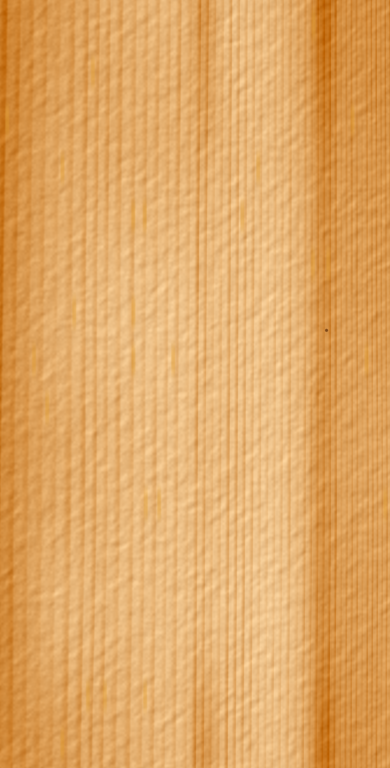
Give the GLSL for this texture, as a WebGL 1 fragment shader.

```glsl
precision highp float;
// Straight-grained softwood board: amber edges, pale heart and a softly embossed surface.
uniform vec2 u_resolution;

float hash(vec2 p) {
  vec3 q = fract(vec3(p.xyx) * 0.1031);
  q += dot(q, q.yzx + 33.33);
  return fract((q.x + q.y) * q.z);
}

float noise(vec2 p) {
  vec2 i = floor(p), f = fract(p);
  f = f * f * (3.0 - 2.0 * f);
  return mix(mix(hash(i), hash(i + vec2(1, 0)), f.x),
             mix(hash(i + vec2(0, 1)), hash(i + vec2(1, 1)), f.x), f.y);
}

float bell(float x, float center, float width) {
  float d = (x - center) / width;
  return exp(-d * d);
}

// Broad staining: 0 is pale wood, 1 is deep amber.
float stain(vec2 uv) {
  float x = uv.x + 0.02 * (noise(vec2(uv.y * 3.0, 7.0)) - 0.5);
  float top = smoothstep(0.5, 1.0, uv.y);
  float bottom = smoothstep(0.22, 0.0, uv.y);
  float ends = smoothstep(0.72, 1.0, uv.y) + 0.9 * bottom;
  float tone = 0.66 * exp(-max(x, 0.0) / 0.17) - 0.03;
  tone += 0.4 * smoothstep(0.7, 0.88, x);
  tone += bell(x, 0.525, 0.035) * (0.05 + 0.3 * ends);
  tone += bell(x, 0.83, 0.028) * (0.22 + 0.22 * ends);
  tone += 0.2 * top * (1.0 - 0.5 * bell(x, 0.66, 0.1)) + 0.13 * bottom;
  return tone + 0.14 * (noise(uv * vec2(7.0, 5.0)) - 0.5);
}

// Growth rings crowd together toward the right edge.
float rings(vec2 uv) {
  float x = uv.x - 0.025 * (uv.y - 0.5) * (1.0 - uv.x);
  x += 0.006 * (noise(vec2(uv.y * 3.0, uv.x * 4.0)) - 0.5);
  float phase = 28.0 * x + 18.0 * x * x * x + 0.8 * noise(vec2(x * 14.0, 2.0)) + 8.0;
  float f = fract(phase), id = floor(phase);
  float line = smoothstep(0.3, 0.78, f) * (1.0 - smoothstep(0.78, 1.0, f));
  float fade = 0.7 + 0.6 * noise(vec2(id * 3.7, uv.y * 9.0));
  return line * fade * mix(0.1, 0.27, hash(vec2(id, 5.0))) * (1.0 + 0.5 * bell(uv.x, 0.52, 0.1));
}

// Height of the pressed fibres, slanting up to the right.
float fibres(vec2 p) {
  p += 0.006 * vec2(noise(p * 30.0), noise(p * 30.0 + 50.0));
  vec2 q = vec2(0.77 * p.x + 0.64 * p.y, 0.77 * p.y - 0.64 * p.x) + 3.0;
  return noise(q * vec2(58.0, 120.0)) + 0.5 * noise(q * vec2(150.0, 230.0));
}

// Short resin streaks: one candidate per cell, few of them kept.
float resin(vec2 uv) {
  vec2 g = uv * vec2(28.0, 16.0), id = floor(g);
  vec2 d = fract(g) - vec2(0.3 + 0.4 * hash(id + 11.0), 0.5);
  float shape = smoothstep(0.22, 0.05, abs(d.x)) * smoothstep(0.48, 0.1, abs(d.y));
  return shape * step(0.93, hash(id + 31.0));
}

// Rare dark pinholes.
float pinholes(vec2 p) {
  vec2 g = p * 18.0, id = floor(g);
  vec2 center = 0.2 + 0.6 * vec2(hash(id + 61.0), hash(id + 83.0));
  return smoothstep(0.055, 0.015, length(fract(g) - center)) * step(0.985, hash(id + 97.0));
}

void main() {
  vec2 uv = gl_FragCoord.xy / u_resolution;
  vec2 p = gl_FragCoord.xy / u_resolution.y;

  float tone = stain(uv) + rings(uv);
  tone += 0.06 * (noise(p * vec2(220.0, 35.0)) - 0.5);
  tone = clamp(tone, -0.08, 1.1);
  vec3 color = mix(vec3(0.94, 0.775, 0.56), vec3(0.76, 0.42, 0.06), tone);

  // Light falls from the upper left onto the embossed fibres.
  float relief = fibres(p + vec2(0.0015, -0.002)) - fibres(p - vec2(0.0015, -0.002));
  float grit = noise(p * 330.0) - 0.5;
  color += vec3(0.06, 0.075, 0.08) * relief + 0.03 * grit;

  color = mix(color, vec3(0.88, 0.61, 0.18), 0.45 * resin(uv));
  color = mix(color, vec3(0.4, 0.2, 0.04), 0.8 * pinholes(p));
  gl_FragColor = vec4(clamp(color, 0.0, 1.0), 1.0);
}
```
